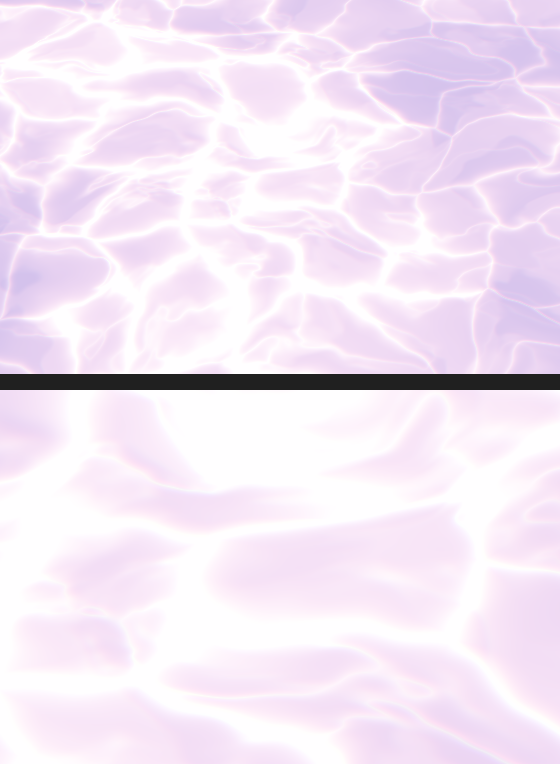
Top: the whole. Bottom: its middle third, enlarged.
Reproduce this texture procedurally as a Shadertoy shader.

```glsl
const vec3 SHADE = vec3(0.83, 0.76, 0.925);     // darkest lilac water
const vec3 GLARE = vec3(1.0, 0.995, 1.0);       // brightest light
const vec2 CELLS_NEAR = vec2(3.5, 4.0);         // cells per height at the bottom
const vec2 CELLS_FAR = vec2(1.1, 2.8);          // added towards the top
const vec2 DISPERSION = vec2(0.0028, 0.0022);   // colour fringe offset
const float WARP = 1.5;
const float BODY_LIGHT = 0.17;
const float BODY_VARIATION = 0.6;
const float LINE_THIN = 0.035;
const float LINE_WIDE = 0.17;
const float FILAMENT_LIGHT = 0.42;
const float SHEET_LIGHT = 0.14;
const float GLOW_LIGHT = 0.2;

float hash(vec2 p) {
    return fract(sin(dot(p, vec2(127.1, 311.7))) * 43758.5453);
}

float noise(vec2 p) {
    vec2 i = floor(p), f = fract(p);
    f = f * f * (3.0 - 2.0 * f);
    return mix(mix(hash(i), hash(i + vec2(1, 0)), f.x),
               mix(hash(i + vec2(0, 1)), hash(i + vec2(1, 1)), f.x), f.y);
}

float fbm(vec2 p) {
    float sum = 0.0, amp = 0.55;
    for (int i = 0; i < 4; i++) {
        sum += amp * noise(p);
        p = mat2(1.6, 1.2, -1.2, 1.6) * p + 7.3;
        amp *= 0.42;
    }
    return sum / 0.92;
}

// Gap between the two nearest cell centres: zero along the cell borders
float cellBorder(vec2 p) {
    vec2 cell = floor(p), f = fract(p);
    float nearest = 8.0, second = 8.0;
    for (int y = -1; y <= 1; y++) {
        for (int x = -1; x <= 1; x++) {
            vec2 o = vec2(x, y);
            vec2 jitter = vec2(hash(cell + o), hash(cell + o + 57.0));
            float d = length(o + 0.1 + 0.8 * jitter - f);
            second = min(second, max(nearest, d));
            nearest = min(nearest, d);
        }
    }
    return second - nearest;
}

// Light on the water, 0 in shade to 1 in glare
float caustics(vec2 p) {
    // Surface seen at a slant, then bent by waves
    vec2 q = vec2(p.x - 0.75, p.y) * (CELLS_NEAR + CELLS_FAR * p.y) + 20.0;
    q += WARP * (vec2(fbm(q * 0.8), fbm(q * 0.8 + 9.0)) - 0.5);

    float busy = smoothstep(0.36, 0.7, fbm(q * 0.55 + 41.0));
    float tone = fbm(q * 0.7 + 63.0);

    // Bright net, fine curls and soft overlapping sheets
    float net = exp(-cellBorder(q) / mix(LINE_THIN, LINE_WIDE, busy));
    net *= mix(0.5, 1.0, busy);
    float curl = 1.0 - abs(2.0 * fbm(q * vec2(1.2, 1.7) + 17.0) - 1.0);
    float filament = pow(curl, 16.0) * mix(0.2, 1.0, busy);
    float sheet = smoothstep(0.49, 0.54, fbm(q * 1.1 + 31.0));

    return BODY_LIGHT + BODY_VARIATION * (tone - 0.5) + 0.85 * net
         + FILAMENT_LIGHT * filament + SHEET_LIGHT * sheet + GLOW_LIGHT * busy;
}

void mainImage(out vec4 fragColor, in vec2 fragCoord) {
    vec2 p = fragCoord / iResolution.y;

    // Each colour refracts a little differently
    vec3 light = vec3(caustics(p - DISPERSION), caustics(p), caustics(p + DISPERSION));
    light = clamp(light, 0.0, 1.0);

    // Red saturates early, green and blue rise evenly
    light.r = 1.0 - (1.0 - light.r) * (1.0 - light.r);
    fragColor = vec4(mix(SHADE, GLARE, light), 1.0);
}
```
